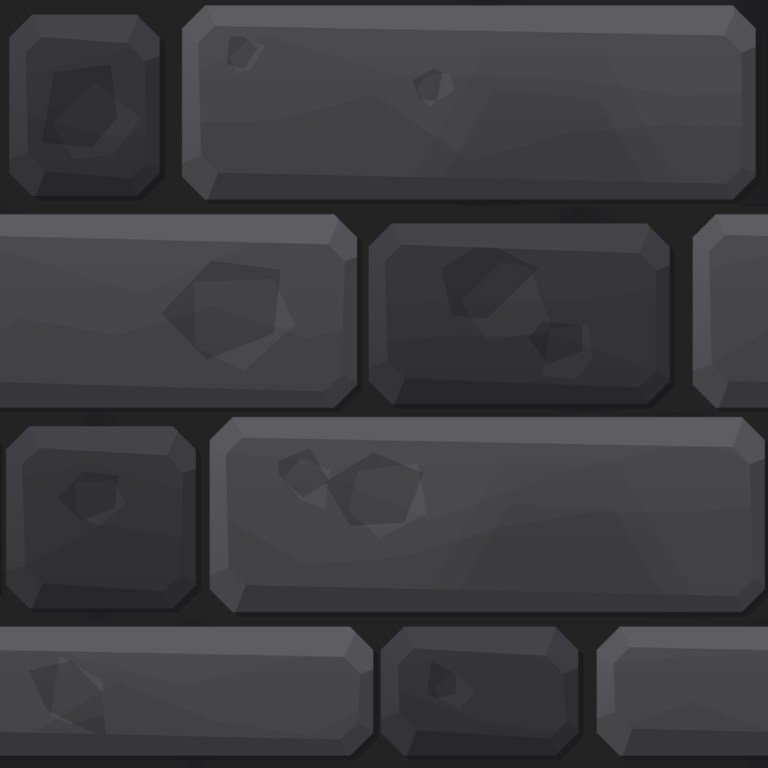
A three.js fragment shader for this texture:

```glsl
varying vec2 vUv;

#define SOFT 0.0013
#define OUTER_CUT 0.030
#define INNER_CUT 0.022
#define RIDGE_FREQ 8.0
#define CHIP_SIDES 5
#define DARK_DROP 0.012
#define MORTAR vec3(0.130, 0.130, 0.136)
#define SHADOW vec3(0.105, 0.105, 0.110)
#define LIGHT_STONE vec3(0.290, 0.288, 0.303)
#define DARK_STONE vec3(0.214, 0.213, 0.226)

float hash(float n) { return fract(sin(n * 12.9898 + 4.137) * 4375.85); }

float cover(float d) { return 1.0 - smoothstep(-SOFT, SOFT, d); }

vec4 pick(float row, vec4 a, vec4 b, vec4 c, vec4 d) {
  return row < 0.5 ? a : row < 1.5 ? b : row < 2.5 ? c : d;
}

// Jagged line through random heights
float ridge(float x, float seed) {
  float i = floor(x * RIDGE_FREQ);
  return mix(hash(i + seed), hash(i + 1.0 + seed), fract(x * RIDGE_FREQ));
}

float chamferBox(vec2 q, vec2 halfSize) {
  vec2 e = abs(q) - halfSize;
  return max(max(e.x, e.y), (e.x + e.y + OUTER_CUT) * 0.707);
}

// Irregular convex polygon
float chipShape(vec2 q, float radius, float seed) {
  float d = -1.0;
  for (int i = 0; i < CHIP_SIDES; i++) {
    float k = float(i);
    float angle = 6.2832 * (k + 0.7 * hash(seed + k)) / float(CHIP_SIDES) + seed;
    float reach = radius * (0.5 + 0.4 * hash(seed + k + 20.0));
    d = max(d, dot(q, vec2(cos(angle), sin(angle))) - reach);
  }
  return d;
}

// Dark hollow with a paler broken rim at its lower right
void addChip(inout vec3 col, vec2 q, float radius, float seed) {
  if (radius <= 0.0) return;
  float rim = chipShape(q - radius * vec2(0.34, -0.28), radius, seed + 3.0);
  col *= 1.0 + 0.11 * cover(rim);
  col *= 1.0 - 0.15 * cover(chipShape(q, radius, seed));
}

// The facet lying furthest outside the face wins
void addFacet(inout vec3 col, inout float top, float d, vec3 tone) {
  col = mix(col, tone, smoothstep(-SOFT, SOFT, d - top));
  top = max(top, d);
}

// box holds left, right, bottom, top
void addBrick(inout vec3 col, vec2 p, vec4 box, vec3 stone, vec4 chips, vec2 radii,
              float seed, float plateau) {
  vec2 size = box.yw - box.xz;
  vec2 q = p - 0.5 * (box.xz + box.yw);
  q.x = fract(q.x + 0.5) - 0.5;
  vec2 l = q + 0.5 * size;
  vec2 t = l / size;

  // Face shaded by overlapping angular planes
  vec3 face = stone * (0.97 + 0.05 * t.y);
  float low = 0.12 + 0.46 * ridge(l.x, seed);
  float high = 0.45 + 0.5 * ridge(l.x * 0.7 + 0.3, seed + 40.0);
  face *= 1.0 - 0.06 * cover((t.y - low) * size.y * 0.6);
  face *= 1.0 - 0.035 * cover((t.y - high) * size.y * 0.6);
  float away = abs(l.x - 0.63 * size.x);
  float inner = min(0.54 - 0.3 * (l.x - 0.63 * size.x), 0.11 + 7.0 * (0.13 - away));
  float outer = min(0.76, 0.11 + 7.0 * (0.17 - away));
  face *= 1.0 - plateau * 0.06 * cover((t.y - inner) * 0.04);
  face *= 1.0 - plateau * 0.03 * cover((t.y - outer) * 0.04);
  addChip(face, l - chips.xy * size, radii.x, seed + 1.0);
  addChip(face, l - chips.zw * size, radii.y, seed + 9.0);

  // Bevels with slightly tilted inner edges
  float tilt = 0.02 * (hash(seed) - 0.5);
  float left = 0.026 - 0.006 * t.y - l.x;
  float right = l.x - size.x + 0.018 + tilt * (t.y - 0.5);
  float bottom = 0.036 - 0.016 * t.x - l.y;
  float top = l.y - size.y + 0.026 + 0.014 * t.x;
  float m = 0.0;
  addFacet(face, m, left, stone * (1.02 + 0.20 * t.y));
  addFacet(face, m, right, stone * 0.86);
  addFacet(face, m, bottom, stone * 0.74);
  addFacet(face, m, top, stone * 1.27);
  addFacet(face, m, (left + top + INNER_CUT) * 0.707, stone * 1.20);
  addFacet(face, m, (right + top + INNER_CUT) * 0.707, stone * 1.12);
  addFacet(face, m, (left + bottom + INNER_CUT) * 0.707, stone * 0.95);
  addFacet(face, m, (right + bottom + INNER_CUT) * 0.707, stone * 0.79);

  float drop = chamferBox(q - vec2(0.007, -0.006), 0.5 * size);
  col = mix(col, SHADOW, 0.8 * cover(drop));
  col = mix(col, face, cover(chamferBox(q, 0.5 * size)));
}

void main() {
  vec2 p = vUv;
  float row = step(0.194, p.y) + step(0.463, p.y) + step(0.730, p.y);

  // Per row: dark brick span, then light brick span, wrapping across the side
  vec4 span = pick(row, vec4(0.496, 0.753, 0.777, 1.486), vec4(0.008, 0.255, 0.273, 0.996),
                   vec4(0.480, 0.872, 0.902, 1.465), vec4(0.012, 0.208, 0.237, 0.984));
  vec2 rise = pick(row, vec4(0.016, 0.184, 0, 0), vec4(0.203, 0.457, 0, 0),
                   vec4(0.469, 0.721, 0, 0), vec4(0.740, 0.993, 0, 0)).xy;

  // Chip centres as fractions of a brick, and chip radii
  vec4 darkChips = pick(row, vec4(0.32, 0.55, 0, 0), vec4(0.45, 0.63, 0, 0),
                        vec4(0.38, 0.66, 0.62, 0.34), vec4(0.45, 0.50, 0, 0));
  vec4 lightChips = pick(row, vec4(0.44, 0.52, 0, 0), vec4(0.16, 0.72, 0.30, 0.63),
                         vec4(0.70, 0.53, 0, 0), vec4(0.10, 0.76, 0.43, 0.60));
  vec4 radii = pick(row, vec4(0.028, 0, 0.050, 0), vec4(0.040, 0, 0.038, 0.062),
                    vec4(0.062, 0.040, 0.080, 0), vec4(0.060, 0, 0.025, 0.026));

  // Mortar with faint angular patches
  float patchEdge = ridge(p.x, 70.0 + row) - 0.5;
  vec3 col = MORTAR * (0.95 + 0.10 * cover(0.05 * patchEdge));

  float odd = mod(row, 2.0);
  float drop = row < 0.5 ? 0.0 : DARK_DROP;
  addBrick(col, p, vec4(span.zw, rise), LIGHT_STONE, lightChips, radii.zw, row * 7.0 + 2.0, odd);
  addBrick(col, p, vec4(span.xy, rise + vec2(0.4, -1.0) * drop), DARK_STONE,
           darkChips, radii.xy, row * 11.0 + 5.0, 0.0);

  gl_FragColor = vec4(col, 1.0);
}
```
